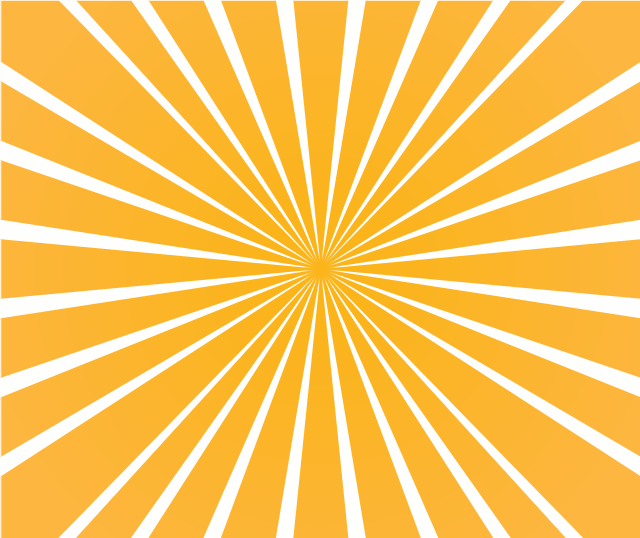
This background is drawn by a WebGL 2 fragment shader. Its source:

```glsl
#version 300 es
precision highp float;
// Sunburst: thin white rays widen from the centre over a warm orange field.
// Rays are evenly spaced along the frame's edges, so each is a repeat in slope
// (across / along), with one family for top and bottom and one for the sides.

uniform vec2 u_resolution;
out vec4 fragColor;

// Coverage of the nearest ray; p.x runs across the family, p.y along it.
float rayFan(vec2 p, float spacing, float halfWidth, float raysPerSide, float pixel) {
    float along = max(abs(p.y), 1e-5);
    float index = clamp(floor(p.x / along / spacing), -raysPerSide, raysPerSide - 1.0);
    float slope = (index + 0.5) * spacing;
    float tilt = inversesqrt(1.0 + slope * slope);
    float offset = abs(p.x - slope * along) * tilt;
    float reach = halfWidth * along * tilt;
    // Overlap of the ray with a one-pixel window keeps thin tips faint.
    float low = max(offset - 0.5 * pixel, -reach);
    float high = min(offset + 0.5 * pixel, reach);
    return clamp((high - low) / pixel, 0.0, 1.0);
}

void main() {
    float pixel = 1.0 / u_resolution.y;
    vec2 uv = gl_FragCoord.xy / u_resolution;
    vec2 p = (uv - vec2(0.5013, 0.5)) * vec2(u_resolution.x * pixel, 1.0);
    float radius = length(p);

    // Orange field, paler toward the corners
    vec3 amber = vec3(0.984, 0.706, 0.10);
    vec3 apricot = vec3(0.992, 0.714, 0.25);
    vec3 color = mix(amber, apricot, clamp((radius - 0.1) / 0.56, 0.0, 1.0));

    // Two ray families, split along the diagonals
    bool vertical = abs(p.x) < 1.17 * abs(p.y);
    float rays = vertical ? rayFan(p.xy, 0.2695, 0.0325, 4.0, pixel)
                          : rayFan(p.yx, 0.247, 0.0305, 3.0, pixel);
    rays *= smoothstep(0.008, 0.04, radius);

    // Slim pale margins on the left and top
    vec2 inset = vec2(uv.x * u_resolution.x * pixel, 1.0 - uv.y);
    vec2 margin = 1.0 - smoothstep(-0.5 * pixel, 0.5 * pixel, inset - vec2(0.0026, 0.0016));
    float white = max(rays, 0.8 * max(margin.x, margin.y));

    fragColor = vec4(mix(color, vec3(0.996, 0.996, 0.992), white), 1.0);
}
```
